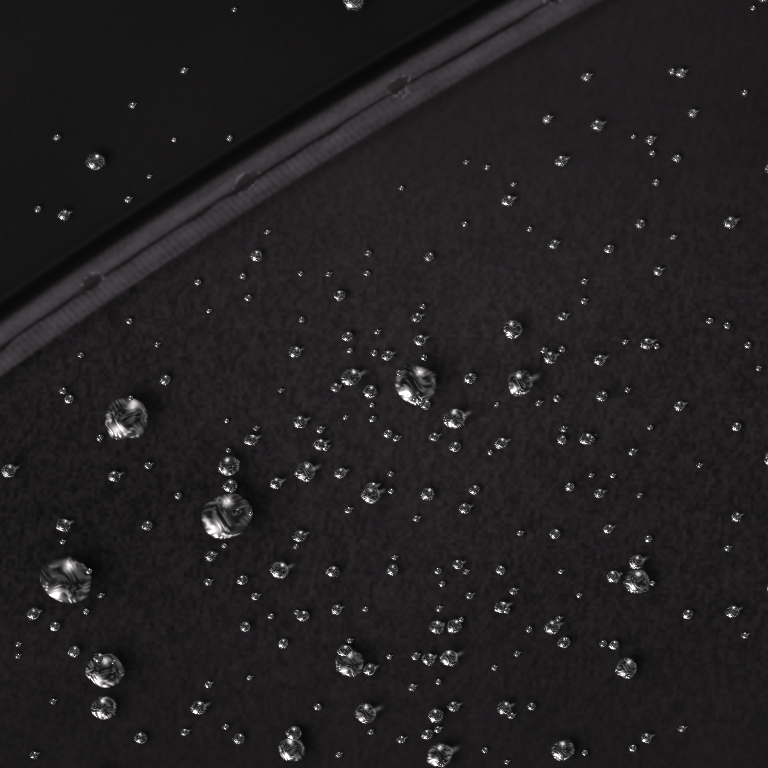
Reproduce this texture procedurally as a Shadertoy shader.

```glsl
const vec3 CLOTH_TINT = vec3(1.03, 0.96, 1.02);
const vec3 GLINT_TINT = vec3(1.0, 0.98, 0.98);
const vec2 SEAM_START = vec2(0.0, 0.545);
const vec2 SEAM_DIR = vec2(0.845, 0.535);

vec3 hash3(vec2 p) {
    vec3 q = fract(p.xyx * vec3(0.1031, 0.1030, 0.0973));
    q += dot(q, q.yxz + 33.33);
    return fract((q.xxy + q.yzz) * q.zyx);
}

float hash(vec2 p) {
    vec3 q = fract(p.xyx * 0.1031);
    q += dot(q, q.yzx + 33.33);
    return fract((q.x + q.y) * q.z);
}

float noise(vec2 p) {
    vec2 i = floor(p), f = fract(p);
    f = f * f * (3.0 - 2.0 * f);
    return mix(mix(hash(i), hash(i + vec2(1, 0)), f.x),
               mix(hash(i + vec2(0, 1)), hash(i + vec2(1, 1)), f.x), f.y);
}

float spot(vec2 p, vec2 center, float size) {
    vec2 q = (p - center) / size;
    return exp(-dot(q, q));
}

float ridge(float x, float center, float width) {
    float q = (x - center) / width;
    return exp(-q * q);
}

// x runs along the seam, y across it
vec2 seamCoords(vec2 uv) {
    vec2 q = uv - SEAM_START;
    float along = dot(q, SEAM_DIR);
    float across = dot(q, vec2(-SEAM_DIR.y, SEAM_DIR.x));
    return vec2(along, across - 0.06 * along * (0.8 - along));
}

// Lens blur grows towards the far, upper edge
float defocus(float y) {
    return 0.001 + 0.0028 * smoothstep(0.6, 1.0, y);
}

float cloth(vec2 uv, vec2 seam, float grain) {
    float focus = smoothstep(-0.1, 0.3, uv.y) * smoothstep(0.9, 0.55, uv.y);
    float folds = 0.65 * noise(uv * vec2(4.0, 6.0) + 3.0) + 0.35 * noise(uv * 13.0) - 0.5;
    float rows = noise(vec2(uv.x * 180.0 - uv.y * 30.0, uv.y * 100.0 + uv.x * 20.0));
    float near = 0.101 + 0.045 * spot(uv, vec2(0.6, 0.63), 0.43) + 0.024 * folds;
    near += (rows + grain - 1.0) * mix(0.012, 0.042, focus);
    float far = 0.084 + 0.03 * folds + 0.008 * (grain - 0.5);
    return mix(near, far, smoothstep(0.0, 0.03, seam.y));
}

float piping(float base, vec2 seam, float grain) {
    float across = seam.y;
    // Shadowed folds beside the band
    base *= 1.0 - 0.55 * ridge(across, 0.042, 0.013);
    base += 0.03 * ridge(across, 0.052, 0.004);
    base *= 1.0 - 0.2 * ridge(across, -0.035, 0.01);

    // Two rolls, stitches and a central groove
    float band = smoothstep(-0.032, -0.025, across) * smoothstep(0.033, 0.022, across);
    float wear = noise(seam * vec2(35.0, 100.0));
    float roll = 0.205 + 0.045 * ridge(across, 0.013, 0.007) + 0.04 * ridge(across, -0.013, 0.008);
    float ribs = abs(fract(seam.x * 110.0 + across * 20.0) - 0.5) * 2.0;
    roll += 0.025 * (ribs - 0.5) * smoothstep(0.004, -0.004, across) * smoothstep(0.9, 0.4, seam.x);
    roll -= 0.1 * ridge(across, 0.001 + 0.003 * (wear - 0.5), 0.003);
    roll += 0.05 * (wear - 0.5) + 0.03 * (grain - 0.5);

    // Worn knots at intervals
    vec2 knot = vec2(mod(seam.x - 0.0325, 0.235) - 0.1175, across - 0.004);
    float ring = length(knot / vec2(0.021, 0.012)) + 0.7 * (wear - 0.5);
    roll = mix(roll, 0.11, 0.65 * smoothstep(1.2, 0.4, ring));
    roll += 0.16 * ridge(ring, 0.8, 0.2) * grain * grain;
    return mix(base, roll, band);
}

// Drops thin out away from the middle and beyond the seam
float dropDensity(vec2 c) {
    float across = seamCoords(c).y;
    float density = 0.35 + 0.75 * spot(c, vec2(0.48, 0.46), 0.4);
    density *= mix(0.25, 1.75, hash(floor(c * 7.0) + 5.0));
    return density * mix(1.0, 0.5, step(0.0, across)) * step(0.05, abs(across));
}

// Nearest drop: local position, edge softness, seed; shade gathers all shadows
vec4 nearestDrop(vec2 uv, inout float shade) {
    vec4 nearest = vec4(9.0, 9.0, 0.1, 0.0);
    float cells = 5.0;
    for (int layer = 0; layer < 4; layer++) {
        float chance = layer == 0 ? 0.2 : layer == 3 ? 0.25 : 0.5;
        vec2 corner = floor(uv * cells - 0.5);
        for (int k = 0; k < 4; k++) {
            vec2 cell = corner + vec2(k & 1, k >> 1);
            vec3 rnd = hash3(cell + cells * 13.0);
            vec2 center = (cell + 0.15 + 0.7 * rnd.xy) / cells;
            float variety = fract(rnd.x * 57.0 + rnd.y * 31.0);
            float size = 0.15 / cells * mix(0.75, 1.2, variety) * mix(1.05, 0.75, center.y);
            vec2 p = (uv - center) / size;
            float present = step(rnd.z, chance * dropDensity(center));
            shade *= 1.0 - 0.6 * present * spot(p, vec2(0.8, 0.45), 0.95);
            float soft = min((defocus(center.y) + 0.5 / iResolution.y) / size, 0.7);
            if (present > 0.5 && dot(p, p) < dot(nearest.xy, nearest.xy))
                nearest = vec4(p, soft, 20.0 * variety);
        }
        cells *= 1.86;
    }
    return nearest;
}

vec3 drawDrop(vec3 col, vec2 p, float soft, float seed) {
    // Stretched, uneven outline
    float broad = noise(p * 2.2 + seed);
    vec2 oval = vec2(p.x + 0.25 * p.y * (fract(seed * 1.7) - 0.7), p.y * mix(1.0, 1.2, fract(seed * 2.3)));
    float d = length(oval) * (0.9 + 0.22 * broad);
    float mask = smoothstep(1.0 + soft, 1.0 - soft, d);

    // Swirled refraction, thin rim and bright lower crescent
    vec2 swirl = mat2(0.8, 0.6, -0.6, 0.8) * p * vec2(1.0, 1.5) + 0.22 * sin(5.0 * p.yx + seed);
    float streaks = noise(swirl * 6.5 + seed * 3.0);
    float facing = smoothstep(0.1, 1.0, dot(p, vec2(-0.5, -0.86)));
    float rim = ridge(d, 0.86, 0.13);
    float light = 0.055 + 0.3 * streaks * streaks + 0.2 * rim * broad;
    light += facing * (0.15 + 0.75 * smoothstep(0.35, 0.85, streaks));
    light += 0.75 * spot(p, vec2(-0.4, -0.5), 0.24);
    light += 0.75 * spot(p, vec2(0.5 * fract(seed) - 0.2, 0.55), 0.2);
    light += 0.4 * soft * spot(p, vec2(0.0), 0.8);
    col = mix(col, light * GLINT_TINT, mask);

    // Glinting tail
    vec2 tail = mat2(0.9, -0.44, 0.44, 0.9) * (p - vec2(1.05, 0.4));
    float glint = spot(tail * vec2(2.4, 5.0), vec2(0.0), 1.0);
    return col + 0.28 * glint * step(0.5, fract(seed * 3.7)) * GLINT_TINT;
}

void mainImage(out vec4 fragColor, in vec2 fragCoord) {
    vec2 uv = fragCoord / iResolution.y;
    vec2 seam = seamCoords(uv);
    float grain = noise(uv * 240.0 + 40.0);
    float shade = 1.0;
    vec4 drop = nearestDrop(uv, shade);
    vec3 col = piping(cloth(uv, seam, grain), seam, grain) * CLOTH_TINT * shade;
    col = drawDrop(col, drop.xy, drop.z, drop.w);
    fragColor = vec4(clamp(col, 0.0, 1.0), 1.0);
}
```
